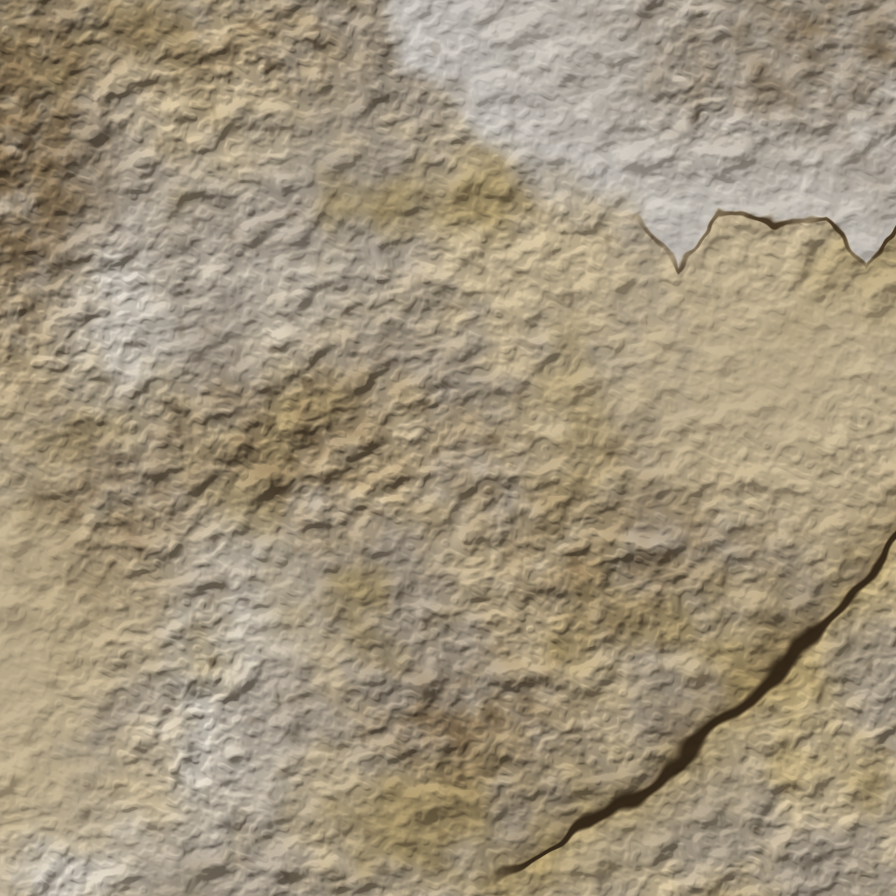
Give the GLSL for this texture, as a WebGL 1 fragment shader.

```glsl
precision highp float;
// Weathered sandstone: broad mineral stains over a crust of small lumps lit
// from the upper left, a pale flaking layer at the upper right with a thin
// jagged rim, and a deep curved fissure under a brown ledge at lower right.
uniform vec2 u_resolution;
#define GRAIN_SCALE 25.0
#define RELIEF 0.075
#define STAIN_SCALE 6.0
#define PIT_SCALE 48.0
#define FISSURE_WIDTH 0.0060
#define RIM_WIDTH 0.0026
#define SAND vec3(0.72, 0.66, 0.54)
#define GREY vec3(0.60, 0.56, 0.50)
#define PALE vec3(0.75, 0.735, 0.715)
#define EARTH vec3(0.44, 0.37, 0.27)
#define OCHRE vec3(0.57, 0.50, 0.33)
#define SHADOW vec3(0.24, 0.18, 0.11)

vec2 gradientAt(vec2 cell) {
  vec3 q = fract(cell.xyx * vec3(0.1031, 0.1030, 0.0973));
  q += dot(q, q.yzx + 33.33);
  float angle = 6.2832 * fract((q.x + q.y) * q.z);
  return vec2(cos(angle), sin(angle));
}
// Gradient noise, roughly -1 to 1
float noise(vec2 p) {
  vec2 i = floor(p), f = fract(p), o = vec2(1.0, 0.0);
  vec2 w = f * f * f * (f * (f * 6.0 - 15.0) + 10.0);
  float low = mix(dot(gradientAt(i), f), dot(gradientAt(i + o), f - o), w.x);
  float high = mix(dot(gradientAt(i + o.yx), f - o.yx),
                   dot(gradientAt(i + 1.0), f - 1.0), w.x);
  return 1.4 * mix(low, high, w.y);
}
float fbm(vec2 p) {
  float sum = 0.0, amp = 0.55;
  for (int i = 0; i < 4; i++) {
    sum += amp * noise(p);
    p = mat2(1.6, 1.2, -1.2, 1.6) * p + 7.3;
    amp *= 0.5;
  }
  return sum;
}
// Stone surface: flat-topped lumps with steep sides, at three sizes
float height(vec2 p) {
  float h = 0.05 * smoothstep(0.35, 0.75, noise(p * 14.0 + 9.0));
  float scale = GRAIN_SCALE;
  vec2 q = p * scale * vec2(0.92, 1.08);
  for (int i = 0; i < 3; i++) {
    h += smoothstep(-0.15, 0.55, noise(q)) / scale;
    q = mat2(1.6, 1.2, -1.2, 1.6) * q + 7.3;
    scale *= 2.0;
  }
  return h;
}
// Soft elliptical region, 1 at its centre
float blob(vec2 p, float x, float y, float width, float tall) {
  vec2 d = (p - vec2(x, y)) / vec2(width, tall);
  return exp(-dot(d, d));
}
// Lower edge of the pale layer, with repeated notches
float rimLine(float x) {
  float d = abs(fract((x - 0.757) / 0.21 + 0.5) - 0.5) * 0.21;
  return 0.76 - 0.055 * max(0.0, 1.0 - d / 0.045);
}
void main() {
  vec2 uv = gl_FragCoord.xy / u_resolution;
  float stain = fbm(uv * STAIN_SCALE + 41.0), fine = fbm(uv * 24.0 + 11.0);
  vec2 warp = vec2(fbm(uv * 7.0 + 3.0), fbm(uv * 7.0 + 19.0));
  vec2 p = uv + 0.06 * warp + 0.02 * vec2(fine, fbm(uv * 24.0 + 53.0));

  // Distances to the fissure and to the layer edge, positive above
  float t = uv.x - 0.57;
  float fissureY = 0.03 + 0.48 * t + 0.88 * t * t + 0.018 * noise(uv * 11.0);
  float fissure = (uv.y - fissureY - 0.011 * noise(uv * 30.0)) * 0.72;
  float along = smoothstep(0.53, 0.59, uv.x);
  float below = smoothstep(0.004, -0.004, fissure) * along;
  float jag = 0.010 * noise(uv * 19.0 + 5.0) + 0.006 * noise(uv * 55.0);
  float rim = (uv.y - rimLine(uv.x) + jag) * 0.75;
  float slopeY = 0.72 + 0.28 * exp((0.43 - p.x) / 0.13);
  float crust = mix(smoothstep(-0.03, 0.04, p.y - slopeY),
                    smoothstep(-0.002, 0.004, rim), smoothstep(0.69, 0.73, uv.x));

  // Broad regions
  float sandy = blob(p, 0.0, 0.26, 0.15, 0.22) + blob(p, 0.86, 0.58, 0.24, 0.15);
  float veil = blob(p, 0.25, 0.22, 0.06, 0.22) + blob(p, 0.14, 0.66, 0.05, 0.16)
    + 0.7 * blob(p, 0.30, 0.70, 0.13, 0.10) + blob(p, 0.08, 0.02, 0.09, 0.05);
  float brown = 1.2 * blob(p, 0.0, 0.82, 0.11, 0.20) + blob(p, 0.53, 0.19, 0.10, 0.07)
    + 0.8 * blob(p, 0.33, 0.51, 0.20, 0.09) + 0.7 * blob(p, 0.68, 0.38, 0.17, 0.09)
    + 0.8 * blob(p, 0.13, 0.41, 0.09, 0.10) + 0.6 * blob(p, 0.24, 0.95, 0.20, 0.07);
  float weathered = crust * blob(p, 0.90, 0.96, 0.22, 0.14);
  float smoothness = clamp(sandy + 0.7 * crust - weathered, 0.0, 1.0);
  float rough = mix(1.0, 0.35, smoothness) * (0.8 + 0.5 * min(brown, 1.0) + 0.5 * warp.x);

  // Mineral colours
  vec3 col = mix(GREY, SAND, smoothstep(-0.3, 0.45, stain + 0.9 * sandy + 0.4 * fine));
  float ochre = smoothstep(0.0, 0.4, fbm(uv * 5.0 + 67.0));
  col = mix(col, OCHRE, 0.75 * ochre * (1.0 - smoothness));
  col = mix(col, EARTH, clamp(brown * (0.65 + 1.1 * fine), 0.0, 0.9));
  col = mix(col, PALE, clamp(veil * (0.6 + 0.7 * stain + 0.5 * fine), 0.0, 0.75));
  col = mix(col, PALE + 0.06 * fine, 0.92 * crust);
  col = mix(col, mix(EARTH, GREY, 0.55 + fine), 0.85 * weathered);
  float ledge = exp(-max(fissure, 0.0) / 0.035) * along * (1.0 - below);
  col = mix(col, mix(EARTH, OCHRE, 0.5 + fine), 0.85 * ledge);
  col = mix(col, OCHRE * 1.2, 0.7 * below * exp(min(fissure, 0.0) / 0.04));

  // Lump relief, shade behind lumps and small dark pits
  vec2 toLight = vec2(-0.0016, 0.0025);
  float lit = (height(uv) - height(uv + toLight)) / length(toLight);
  col *= 1.0 + RELIEF * rough * clamp(lit, -5.0, 3.5);
  float pit = smoothstep(0.45, 0.8, noise(uv * PIT_SCALE + 0.6 * warp));
  float shade = 0.30 * pit + 0.25 * smoothstep(1.5, 5.0, -lit);
  col = mix(col, SHADOW, clamp(shade * rough, 0.0, 0.6));

  // Thin broken rim shadow and the deep fissure
  float rimDark = smoothstep(RIM_WIDTH * 1.7, RIM_WIDTH * 0.4, abs(rim + 0.002));
  rimDark *= smoothstep(0.70, 0.74, uv.x) * (0.6 + 0.9 * noise(uv * 17.0));
  col = mix(col, SHADOW, clamp(rimDark, 0.0, 0.9));
  float gapWidth = FISSURE_WIDTH * (1.0 + 0.7 * noise(uv * 9.0 + 13.0));
  float gap = smoothstep(gapWidth * 1.5, gapWidth * 0.5, abs(fissure));
  gl_FragColor = vec4(clamp(mix(col, SHADOW * 0.75, 0.95 * gap * along), 0.0, 1.0), 1.0);
}
```
